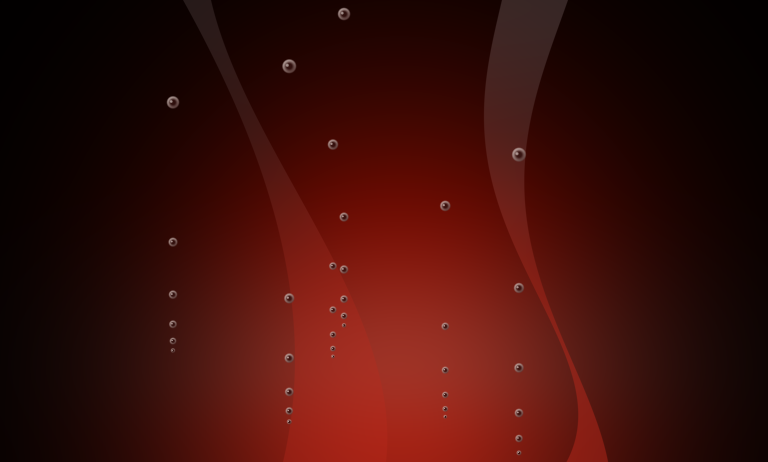
Give the GLSL for this background, as a Shadertoy shader.

```glsl
// Deep red glow on black with two translucent curved ribbons and rising bubbles.
// The glow is a Gaussian, ribbon edges are polynomials in height, and bubble
// columns use geometric spacing so that gaps widen as the bubbles climb.

const vec2 GLOW_CENTER = vec2(0.52, 0.13);    // fraction of the canvas
const vec2 GLOW_SIZE = vec2(0.515, 0.62);     // in canvas heights
const vec3 DEEP_RED = vec3(0.68, 0.07, 0.01);
const vec3 HAZE_RED = vec3(0.63, 0.20, 0.15);
const vec3 RIBBON_RED = vec3(0.74, 0.16, 0.11);
const vec3 RIBBON_GREY = vec3(0.75, 0.66, 0.66);
const float HAZE_PEAK = 0.22;
const vec3 BUBBLE_DARK = vec3(0.20, 0.07, 0.06);
const vec3 BUBBLE_PALE = vec3(0.78, 0.70, 0.68);
const vec2 LIGHT_DIR = vec2(-0.6, 0.8);
const float BUBBLE_GROWTH = 1.77;
const int BUBBLES_PER_COLUMN = 6;
const int COLUMN_COUNT = 6;

// Each column: x as a width fraction, lowest y, spacing, highest y
const vec4 COLUMNS[COLUMN_COUNT] = vec4[](
    vec4(0.2253, 0.2413, 0.0266, 0.7783),
    vec4(0.3767, 0.0870, 0.0303, 0.8565),
    vec4(0.4336, 0.2283, 0.0222, 0.6870),
    vec4(0.4480, 0.2957, 0.0266, 0.9696),
    vec4(0.5798, 0.0978, 0.0222, 0.5543),
    vec4(0.6758, 0.0196, 0.0405, 0.6652));

vec3 background(vec2 uv, float aspect) {
    vec2 d = (uv - GLOW_CENTER) * vec2(aspect, 1.0) / GLOW_SIZE;
    float haze = 1.0 - smoothstep(HAZE_PEAK, 0.62, uv.y);
    haze *= mix(0.5, 1.0, smoothstep(0.0, HAZE_PEAK, uv.y));
    return mix(DEEP_RED, HAZE_RED, haze) * exp(-dot(d, d));
}

// Quartic edge: start value plus four powers of depth from the top
float edgeX(float t, float start, vec4 k) {
    return start + t * (k.x + t * (k.y + t * (k.z + t * k.w)));
}

float between(float x, float left, float right, float soft) {
    return smoothstep(-soft, soft, x - left) * smoothstep(-soft, soft, right - x);
}

vec3 addRibbon(vec3 color, float y, float mask, float topAlpha, float lowAlpha) {
    float upper = smoothstep(0.35, 0.75, y);
    vec3 tint = mix(RIBBON_RED, RIBBON_GREY, upper);
    float alpha = mix(lowAlpha, topAlpha, upper);
    alpha *= mix(1.0, 0.65, smoothstep(0.2, 0.5, y) * (1.0 - smoothstep(0.6, 1.0, y)));
    return mix(color, tint, alpha * mask);
}

// Glassy bead: dark core, pale lit rim, small glint
vec3 addBubble(vec3 color, vec2 offset, float radius, float pixel) {
    vec2 n = offset / radius;
    float d = length(n);
    float cover = 1.0 - smoothstep(-pixel, pixel, length(offset) - radius);
    float lit = 0.65 + 0.35 * dot(n, LIGHT_DIR);
    vec3 glass = mix(BUBBLE_DARK, BUBBLE_PALE, smoothstep(0.3, 0.85, d) * lit);
    float glint = 1.0 - smoothstep(0.08, 0.35, length(n - vec2(-0.3, 0.15)));
    glass = mix(glass, vec3(0.95, 0.9, 0.88), 0.7 * glint);
    return mix(color, glass, 0.85 * cover);
}

void mainImage(out vec4 fragColor, in vec2 fragCoord) {
    vec2 uv = fragCoord / iResolution.xy;
    vec2 p = fragCoord / iResolution.y;
    float aspect = iResolution.x / iResolution.y;
    float pixel = 1.0 / iResolution.y;
    float soft = 0.8 / iResolution.x;
    float depth = 1.0 - uv.y;

    vec3 color = background(uv, aspect);

    // Ribbons
    float leftMask = between(uv.x,
        edgeX(depth, 0.2383, vec4(0.334, -0.135, -0.0688, 0.0)),
        edgeX(depth, 0.2747, vec4(0.1393, 0.4727, -0.3841, 0.0)), soft);
    float rightMask = between(uv.x,
        edgeX(depth, 0.6536, vec4(-0.1406, -0.0534, 1.1895, -0.9115)),
        edgeX(depth, 0.7396, vec4(-0.2108, -0.1245, 0.9742, -0.5867)), soft);
    color = addRibbon(color, uv.y, leftMask, 0.15, 0.32);
    color = addRibbon(color, uv.y, rightMask, 0.22, 0.48);

    // Bubble columns
    for (int c = 0; c < COLUMN_COUNT; c++) {
        vec4 column = COLUMNS[c];
        float maxRadius = 0.49 * min(column.z, 0.03);
        for (int i = 0; i < BUBBLES_PER_COLUMN; i++) {
            bool isTop = i == BUBBLES_PER_COLUMN - 1;
            float rank = float(i);
            float y = column.y + column.z * (pow(BUBBLE_GROWTH, rank) - 1.0);
            float size = mix(0.33, 0.72, sqrt(rank / 4.0));
            vec2 center = vec2(column.x * aspect, isTop ? column.w : y);
            color = addBubble(color, p - center, maxRadius * (isTop ? 1.0 : size), pixel);
        }
    }
    fragColor = vec4(color, 1.0);
}
```
